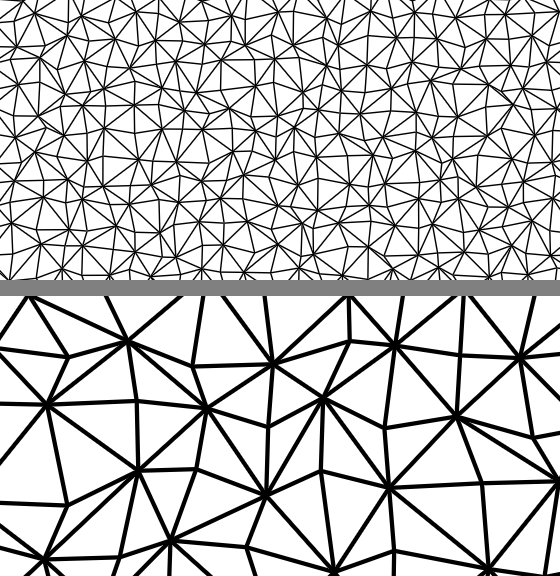
Top: the whole. Bottom: its middle third, enlarged.
Reproduce this pattern procedurally as a Shadertoy shader.

```glsl
// Irregular triangle mesh: a jittered grid of nodes joined by thin black lines.

const float ROWS = 12.0;                    // grid cells per canvas height
const float JITTER = 0.6;                   // full range of node shift, in cells
const float HALF_WIDTH = 0.0305;            // half line width, in cells
const vec2 GRID_OFFSET = vec2(0.7, 0.25);   // place of the first node, in cells
const vec3 PAPER_COLOR = vec3(1.0);
const vec3 LINE_COLOR = vec3(0.0);

// Sine hash giving two values from 0 to 1
vec2 hash2(vec2 p) {
    vec2 q = vec2(dot(p, vec2(127.1, 311.7)), dot(p, vec2(269.5, 183.3)));
    return fract(sin(q) * 43758.5453);
}

// Position of the jittered node that belongs to a grid point
vec2 nodeAt(vec2 id) {
    return id + JITTER * (hash2(id) - 0.5);
}

float segmentDistance(vec2 p, vec2 a, vec2 b) {
    vec2 pa = p - a, ba = b - a;
    float t = clamp(dot(pa, ba) / dot(ba, ba), 0.0, 1.0);
    return length(pa - t * ba);
}

// Distance to the bottom side, left side and diagonal of one quad
float quadDistance(vec2 p, vec2 id) {
    vec2 a = nodeAt(id);
    vec2 b = nodeAt(id + vec2(1.0, 0.0));
    vec2 c = nodeAt(id + vec2(0.0, 1.0));
    vec2 d = nodeAt(id + vec2(1.0, 1.0));
    float sides = min(segmentDistance(p, a, b), segmentDistance(p, a, c));

    // Diagonals alternate, so every second node is a hub of eight lines
    bool even = mod(id.x + id.y, 2.0) < 0.5;
    float diagonal = even ? segmentDistance(p, a, d) : segmentDistance(p, b, c);
    return min(sides, diagonal);
}

void mainImage(out vec4 fragColor, in vec2 fragCoord) {
    float pixel = ROWS / iResolution.y;     // size of a pixel in cells
    vec2 p = fragCoord * pixel - GRID_OFFSET;
    vec2 cell = floor(p);

    // Nearest line among the surrounding quads
    float dist = 1e3;
    for (int y = -1; y <= 1; y++) {
        for (int x = -1; x <= 1; x++) {
            dist = min(dist, quadDistance(p, cell + vec2(x, y)));
        }
    }

    // Line coverage with an edge one pixel wide
    float ink = clamp((HALF_WIDTH - dist) / pixel + 0.5, 0.0, 1.0);
    fragColor = vec4(mix(PAPER_COLOR, LINE_COLOR, ink), 1.0);
}
```
